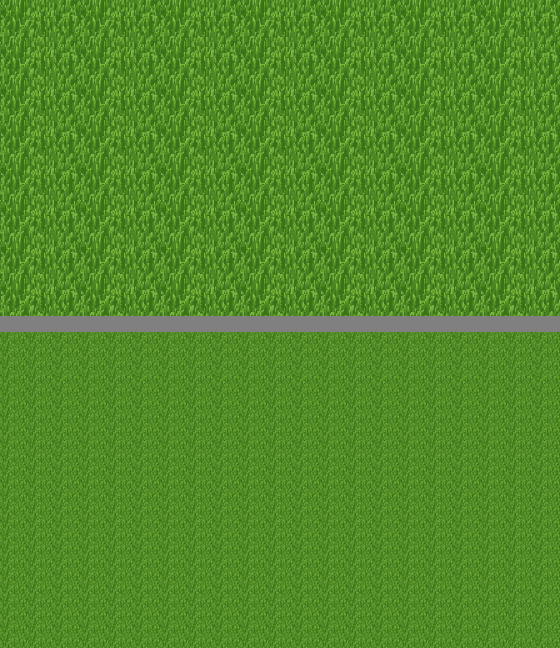
Top, the tile; bottom, the same tile 3 across and 3 down.
A Shadertoy shader for this texture:

```glsl
// Seamless pixel-art meadow: a wide tile of grass repeated 7 x 8 times.
// Each tile is a grid of coarse texels; jittered, leaning blades are painted
// back to front and shaded from dark roots to bright tips in six flat greens.

const vec2 REPEATS = vec2(7.0, 8.0);
const vec2 TILE = vec2(64.0, 32.0);  // texels along the tile sides
const float CELL = 4.0;              // texels along a blade cell
const float TAU = 6.2831853;

const vec3 GREENS[6] = vec3[6](
    vec3(0.22, 0.45, 0.10),
    vec3(0.29, 0.52, 0.14),
    vec3(0.34, 0.56, 0.15),
    vec3(0.40, 0.62, 0.18),
    vec3(0.45, 0.67, 0.23),
    vec3(0.49, 0.72, 0.25));

// Four random values from a cell index, without sine
vec4 hash42(vec2 p) {
    vec4 q = fract(p.xyxy * vec4(0.1031, 0.1030, 0.0973, 0.1099));
    q += dot(q, q.wzxy + 33.33);
    return fract((q.xxyz + q.yzzw) * q.zywx);
}

// Shade level of one blade at an offset from its root, or -1 outside it
float bladeLevel(vec2 offset, float height, float lean, float tone) {
    float t = offset.y / height;
    if (t < 0.0 || t > 1.0) return -1.0;
    float halfWidth = mix(1.5, 0.55, t);
    float side = (offset.x - lean * t * t) / halfWidth;
    if (abs(side) > 1.0) return -1.0;
    float level = 1.0 + 5.0 * t * t * tone;
    level += side < -0.2 ? 0.7 * step(0.4, t) : 0.0;  // lit edge
    level -= side > 0.4 ? 1.0 : 0.0;                  // shaded edge
    level += 0.7 * max(level - 2.0, 0.0);             // crisp highlights
    return clamp(level, 0.0, 5.0);
}

// Frontmost shade level at a texel centre
float grassLevel(vec2 texel) {
    vec2 home = floor(texel / CELL);
    float level = 0.0;
    for (int row = 0; row >= -4; row--) {
        for (int column = -2; column <= 2; column++) {
            vec2 cell = home + vec2(column, row);
            vec2 wrapped = mod(cell, TILE / CELL);
            vec4 shape = hash42(wrapped + 1.0);
            vec4 look = hash42(wrapped + 41.0);
            vec2 root = (cell + shape.xy) * CELL;
            float height = mix(7.0, 12.5, shape.z);
            float lean = mix(-3.4, 3.4, shape.w);
            // One soft brighter band per tile
            float band = 0.12 * cos(TAU * (root.y / TILE.y - 0.41));
            float tone = mix(0.45, 1.0, look.x) + band;
            float blade = bladeLevel(texel - root, height, lean, tone);
            level = blade < 0.0 ? level : blade;
        }
    }
    return level;
}

// Colour at a canvas position from 0 to 1
vec3 grassColor(vec2 uv) {
    vec2 texel = floor(fract(uv * REPEATS) * TILE) + 0.5;
    return GREENS[int(grassLevel(texel))];
}

void mainImage(out vec4 fragColor, in vec2 fragCoord) {
    // Average four close samples to smooth texel edges but keep them crisp
    vec3 color = vec3(0.0);
    for (int i = 0; i < 4; i++) {
        vec2 shift = vec2(i % 2, i / 2) * 0.3 - 0.15;
        color += grassColor((fragCoord + shift) / iResolution.xy);
    }
    fragColor = vec4(color / 4.0, 1.0);
}
```
